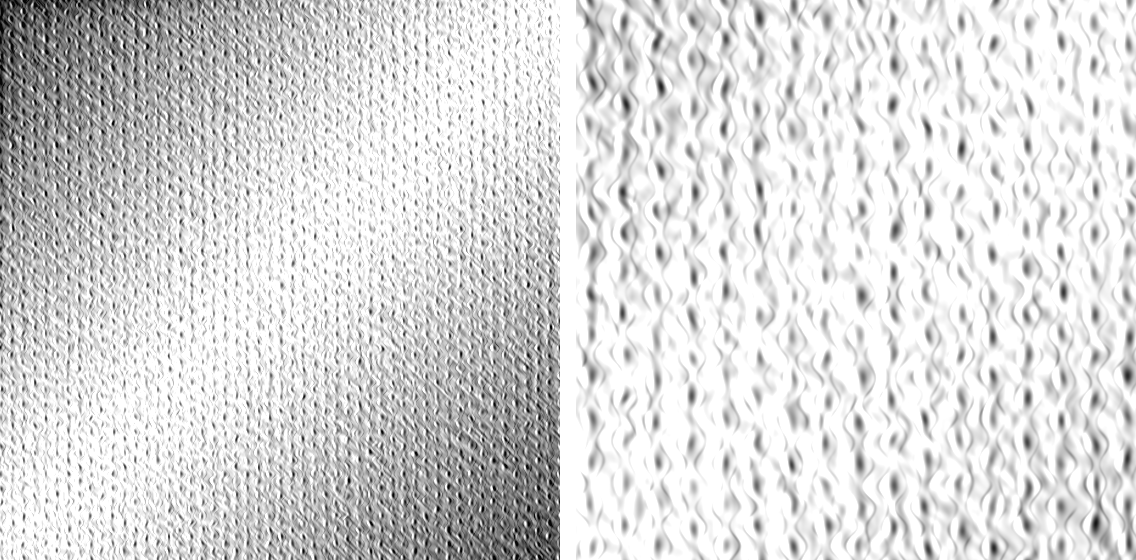
Left, the full canvas; right, a detail of the centre.
Give the GLSL for this texture, as a three.js fragment shader.

```glsl
// Embossed grey knit: 50 columns by 40 rows of staggered stitch holes with wavy
// yarn edges, lit by a pale diagonal sheen that falls off to two dark corners.
// Relief, frayed fibres and slanted hatching are added to the sheen and clipped.

varying vec2 vUv;

float hash(vec2 p) {
  return fract(sin(dot(p, vec2(127.1, 311.7))) * 43758.5);
}

float noise(vec2 p) {
  vec2 i = floor(p);
  vec2 f = fract(p);
  f = f * f * (3.0 - 2.0 * f);
  return mix(mix(hash(i), hash(i + vec2(1.0, 0.0)), f.x),
             mix(hash(i + vec2(0.0, 1.0)), hash(i + vec2(1.0, 1.0)), f.x), f.y);
}

float softSpot(vec2 p, vec2 radius) {
  p /= radius;
  return exp(-dot(p, p));
}

// Signed shading of one stitch: a dark hole, its lit rim and the yarn around it
float stitchRelief(vec2 uv) {
  vec2 grid = uv * vec2(50.0, 40.0) + vec2(0.4, 0.35);
  grid.x += 0.2 * (noise(uv * vec2(55.0, 85.0)) - 0.5);
  grid.y += 0.2 * (noise(uv * vec2(45.0, 30.0) + 19.0) - 0.5);
  float column = floor(grid.x);
  grid.y += 0.5 * mod(column, 2.0);

  vec2 cell = floor(grid);
  vec2 p = fract(grid) - 0.5;
  float strength = mix(0.65, 1.15, hash(cell));
  float tilt = mix(-0.05, 0.2, hash(cell + 7.3));

  vec2 q = vec2(p.x + tilt * p.y, p.y);
  float hole = softSpot(q - vec2(0.02, 0.0), vec2(0.125, 0.23));
  float rim = softSpot(q + vec2(0.22, -0.03), vec2(0.1, 0.23));

  // The yarn bulges around each hole and closes between holes
  float bulge = 0.26 + 0.13 * cos(6.2832 * p.y);
  float edge = (abs(p.x) - bulge) / 0.055;
  float yarn = exp(-edge * edge) * noise(uv * vec2(100.0, 120.0) + 5.0);
  return strength * (0.46 * rim - 0.6 * hole) - 0.28 * yarn;
}

// Short upright fibres, shaded as the slope of a noise field
float fibreRelief(vec2 uv) {
  vec2 p = uv * vec2(195.0, 110.0);
  p.x += 1.7 * noise(uv * vec2(55.0, 85.0));
  return noise(p) - noise(p + vec2(0.8, 0.3));
}

// Thin broken lines slanting down to the right, each a pale and a dark side
float hatching(vec2 uv) {
  vec2 p = vec2(uv.x + uv.y, uv.x - uv.y) * vec2(195.0, 22.0);
  return noise(p) - noise(p + vec2(1.0, 0.0));
}

void main() {
  // Sheen along the rising diagonal
  float fromBand = vUv.x - vUv.y;
  float distanceToBand = sqrt(fromBand * fromBand + 0.006);
  float sheen = 1.1 - 0.74 * pow(distanceToBand, 1.05);

  // Deeper shade along the outer edge of the upper left corner
  float border = exp(-70.0 * min(vUv.x, 1.0 - vUv.y));
  sheen -= 0.2 * border * smoothstep(0.35, 1.0, -fromBand);

  // Hatching shows most where the sheen fades
  float shade = smoothstep(0.12, 0.6, distanceToBand);
  float grey = sheen + stitchRelief(vUv) + 0.36 * fibreRelief(vUv);
  grey += mix(0.08, 0.24, shade) * hatching(vUv);

  gl_FragColor = vec4(vec3(clamp(grey, 0.02, 1.0)), 1.0);
}
```
